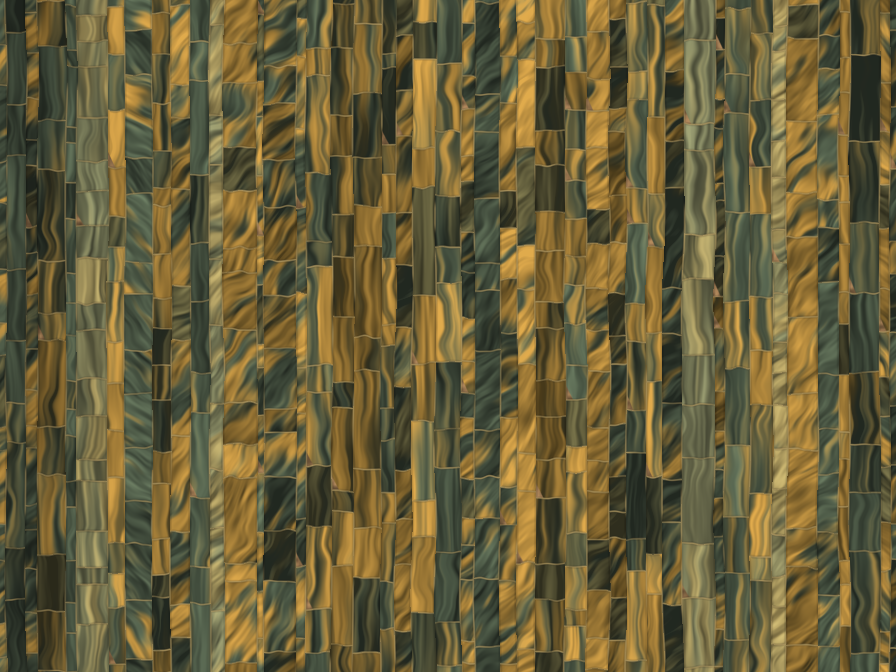
A Shadertoy shader for this texture:

```glsl
// Mosaic of tiger's eye slats: uneven columns are cut into uneven tiles.
// Each tile gets stretched noise grain, upright or slanted, that blends
// blue-green stone into gold; thin pale joints and small chips finish it.

const float COLUMN_WIDTH = 0.031;   // all lengths are in canvas heights
const float TILE_HEIGHT = 0.083;
const float JITTER = 0.70;          // unevenness of the cuts
const float JOINT_WIDTH = 0.0010;
const float FEATHER_SHARE = 0.58;   // columns with slanted grain
const float SAGE_SHARE = 0.10;      // pale grey-green columns
const float DARK_SHARE = 0.13;      // single dark tiles
const float CHIP_SHARE = 0.07;      // tiles with a broken corner

const vec3 COOL_DARK = vec3(0.13, 0.155, 0.125);
const vec3 COOL_LIGHT = vec3(0.44, 0.51, 0.40);
const vec3 WARM_DARK = vec3(0.29, 0.23, 0.10);
const vec3 WARM_LIGHT = vec3(0.88, 0.67, 0.30);
const vec3 SAGE = vec3(0.62, 0.61, 0.43);
const vec3 JOINT = vec3(0.68, 0.59, 0.38);
const vec3 CHIP = vec3(0.56, 0.43, 0.29);

float hash(vec2 p) {
    vec3 q = fract(p.xyx * vec3(0.1031, 0.1030, 0.0973));
    q += dot(q, q.yzx + 33.33);
    return fract((q.x + q.y) * q.z);
}

float noise(vec2 p) {
    vec2 i = floor(p), f = fract(p);
    f = f * f * (3.0 - 2.0 * f);
    return mix(mix(hash(i), hash(i + vec2(1, 0)), f.x),
               mix(hash(i + vec2(0, 1)), hash(i + vec2(1, 1)), f.x), f.y);
}

// Position of one uneven cut along a line
float cut(float i, float seed) {
    return i + JITTER * (hash(vec2(i, seed)) - 0.5);
}

// Slot index, then distances to its lower and upper cut
vec3 findSlot(float x, float seed) {
    float i = floor(x);
    if (x < cut(i, seed)) i -= 1.0;
    else if (x >= cut(i + 1.0, seed)) i += 1.0;
    return vec3(i, x - cut(i, seed), cut(i + 1.0, seed) - x);
}

vec3 stone(vec2 p, float column, vec2 tile, float across01) {
    // Grain direction: upright bands or leaning feathers
    bool feather = hash(vec2(column, 11.0)) < FEATHER_SHARE;
    float lean = 0.12 * (hash(tile + 3.7) - 0.5);
    if (feather) {
        lean = mix(0.40, 1.05, hash(tile + 5.1));
        if (hash(vec2(column, 12.0)) < 0.15) lean = -lean;
    }
    vec2 dir = vec2(sin(lean), cos(lean));
    vec2 g = vec2(dot(p, vec2(dir.y, -dir.x)), dot(p, dir));
    g.x += 0.014 * noise(p * 34.0 + tile * 7.0);
    g += 3.0 * vec2(hash(tile + 8.3), hash(tile + 9.2));
    float stretch = feather ? 1.0 : 0.30;
    float broad = noise(g * vec2(68.0, 19.0 * stretch));
    float streak = noise(g * vec2(135.0, 26.0 * stretch) + 40.0);
    float fine = noise(g * vec2(260.0, 45.0 * stretch) + 80.0);
    float grain = 0.65 * streak + 0.35 * fine - 0.5;

    // Share of gold rises to the right
    float gold = mix(0.35, 0.61, smoothstep(0.0, 0.9, across01));
    gold += 0.65 * (hash(vec2(column, 13.0)) - 0.5);
    gold += 0.38 * (hash(tile + 1.3) - 0.5);
    gold += (feather ? 0.85 : 0.50) * (broad - 0.5) + 0.35 * grain;
    float warm = smoothstep(0.28, 0.72, gold);

    float light = 0.42 + 0.14 * warm + 0.85 * grain;
    light += 0.42 * (hash(vec2(column, 14.0)) - 0.5);
    light += 0.36 * (hash(tile + 2.9) - 0.5);
    if (hash(tile + 6.4) < DARK_SHARE) {
        warm *= 0.35;
        light -= 0.28;
    }
    light = clamp(light, 0.0, 1.0);
    vec3 color = mix(mix(COOL_DARK, COOL_LIGHT, light),
                     mix(WARM_DARK, WARM_LIGHT, light), warm);
    if (hash(vec2(column, 15.0)) < SAGE_SHARE)
        color = mix(color, SAGE * (0.92 + 0.9 * grain), 0.65);
    return color;
}

void mainImage(out vec4 fragColor, in vec2 fragCoord) {
    vec2 p = fragCoord / iResolution.y;
    float across01 = fragCoord.x / iResolution.x;
    float pixel = 1.0 / iResolution.y;

    // Hand-cut wobble, then column and tile
    vec2 w = p + 0.005 * vec2(noise(p * vec2(12.0, 9.0)) - 0.5,
                              noise(p * vec2(70.0, 20.0) + 9.0) - 0.5);
    vec3 slat = findSlot(w.x / COLUMN_WIDTH, 1.0);
    float height = TILE_HEIGHT * mix(0.65, 1.35, hash(vec2(slat.x, 21.0)));
    float seed = slat.x + 50.0;
    vec3 row = findSlot(w.y / height + 9.0 * hash(vec2(slat.x, 22.0)), seed);
    vec2 tile = vec2(slat.x, row.x) + 0.5;
    vec3 color = stone(p, slat.x, tile, across01);

    // Broken corner wedge
    float side = min(slat.y, slat.z) * COLUMN_WIDTH;
    float end = min(row.y, row.z) * height;
    float wedge = slat.y * COLUMN_WIDTH + 0.5 * row.y * height - 0.011;
    if (hash(tile + 4.6) < CHIP_SHARE)
        color = mix(CHIP * (0.7 + 0.6 * noise(p * 150.0)), color,
                    smoothstep(-pixel, pixel, wedge));

    // Soft dark rim, then worn pale joints
    color *= mix(0.80, 1.0, smoothstep(0.0, 0.004, min(side, end)));
    float wear = noise(p * vec2(60.0, 28.0) + 17.0);
    float sideLine = 1.0 - smoothstep(0.0, JOINT_WIDTH + pixel, side);
    float endLine = 1.0 - smoothstep(0.0, JOINT_WIDTH + pixel, end);
    float joint = max(sideLine * 0.65 * smoothstep(0.3, 0.8, wear),
                      endLine * mix(0.35, 0.85, wear));
    color = mix(color, JOINT, joint);

    // Slight shade at the left edge
    color *= mix(0.86, 1.0, smoothstep(0.0, 0.2, across01));
    fragColor = vec4(color, 1.0);
}
```
